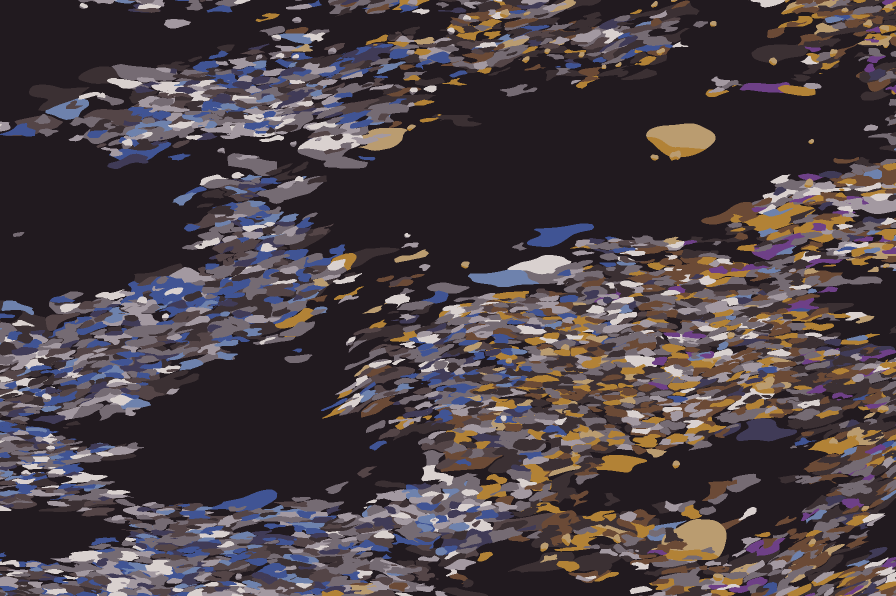
Reproduce this texture procedurally as a Shadertoy shader.

```glsl
const vec3 NIGHT  = vec3(0.13, 0.10, 0.12);
const vec3 SHADE  = vec3(0.23, 0.19, 0.20);
const vec3 PLUM   = vec3(0.33, 0.27, 0.28);
const vec3 RUST   = vec3(0.42, 0.29, 0.21);
const vec3 STONE  = vec3(0.46, 0.42, 0.45);
const vec3 ASH    = vec3(0.64, 0.60, 0.63);
const vec3 CHALK  = vec3(0.85, 0.82, 0.81);
const vec3 INDIGO = vec3(0.25, 0.23, 0.34);
const vec3 BLUE   = vec3(0.25, 0.33, 0.58);
const vec3 STEEL  = vec3(0.43, 0.51, 0.68);
const vec3 VIOLET = vec3(0.43, 0.25, 0.53);
const vec3 GOLD   = vec3(0.70, 0.51, 0.21);
const vec3 TAN    = vec3(0.73, 0.61, 0.44);

vec3 hash3(vec2 p) {
    vec3 q = fract(p.xyx * vec3(0.1031, 0.1030, 0.0973));
    q += dot(q, q.yxz + 33.33);
    return fract((q.xxy + q.yzz) * q.zyx);
}

float noise(vec2 p) {
    vec2 i = floor(p), f = fract(p);
    f = f * f * (3.0 - 2.0 * f);
    return mix(mix(hash3(i).x, hash3(i + vec2(1, 0)).x, f.x),
               mix(hash3(i + vec2(0, 1)).x, hash3(i + vec2(1, 1)).x, f.x), f.y);
}

float fbm(vec2 p) {
    float sum = 0.0, amp = 0.55;
    for (int i = 0; i < 3; i++) {
        sum += amp * noise(p);
        p = p * 2.1 + 17.3;
        amp *= 0.5;
    }
    return sum / 0.9625;
}

// Share of ground covered by grains: long, flat drifts
float density(vec2 p) {
    return smoothstep(0.34, 0.62, fbm(p * vec2(2.4, 8.0) + 5.0));
}

// Cool hues on the left, warm in the middle, mixed on the right
vec3 accentColour(float pick, float kind, float warm, float x) {
    float mixed = 0.45 * smoothstep(0.62, 0.85, x);
    if (pick < warm - mixed) return kind < 0.65 ? GOLD : (kind < 0.85 ? TAN : RUST);
    if (kind < mixed) return VIOLET;
    return kind < 0.55 ? BLUE : (kind < 0.8 ? INDIGO : STEEL);
}

vec3 grainColour(vec2 p, vec3 rnd, float lift) {
    float x = p.x / 1.5;
    float warm = smoothstep(0.35, 0.68, x + 0.5 * (noise(p * vec2(4, 9) + 40.0) - 0.5));
    if (rnd.x < 0.3) return accentColour(rnd.y, rnd.z, warm, x);
    float tone = rnd.y + lift + 0.06 - 0.14 * warm + 0.5 * (noise(p * vec2(5, 13)) - 0.5);
    if (tone < 0.25) return SHADE;
    if (tone < 0.48) return mix(PLUM, RUST, step(rnd.z, warm));
    if (tone < 0.78) return STONE;
    return rnd.z < 0.65 ? ASH : CHALK;
}

// Ragged flakes in a jittered grid; size is the cell extent
vec3 flakes(vec3 under, vec2 p, vec2 size, float seed, float lift) {
    vec2 q = p / size + seed;
    q += 0.8 * (vec2(noise(q * 1.6), noise(q * 1.6 + 31.7)) - 0.5);
    vec2 base = floor(q), nearest = base;
    float best = 9.0;
    for (int k = 0; k < 9; k++) {
        vec2 cell = base + vec2(k % 3 - 1, k / 3 - 1);
        float d = length(q - cell - 0.1 - 0.8 * hash3(cell).xy);
        if (d < best) { best = d; nearest = cell; }
    }
    vec3 rnd = hash3(nearest + 71.0);
    vec2 home = (nearest + 0.5 - seed) * size;
    float radius = mix(0.4, 0.85, rnd.x);
    if (best > radius || rnd.z > 0.85 * density(home)) return under;
    return grainColour(home, hash3(nearest + 153.0), lift);
}

// Sparse rounded stones with a lit upper face
vec3 pebbles(vec3 under, vec2 p, float pitch, float chance, float flatness, float seed) {
    vec2 q = p / pitch + seed;
    q += 0.12 * (vec2(noise(q * 5.0), noise(q * 5.0 + 9.0)) - 0.5);
    vec2 cell = floor(q);
    vec3 rnd = hash3(cell + 211.0);
    vec2 d = q - cell - mix(vec2(0.3), vec2(0.7), hash3(cell).xy);
    d.y = d.y * flatness + 0.3 * (rnd.y - 0.5) * d.x;
    if (rnd.x > chance || length(d) > mix(0.16, 0.27, rnd.y)) return under;
    float warm = smoothstep(0.4, 0.65, (cell.x - seed) * pitch / 1.5);
    vec3 lit = rnd.z < warm ? TAN : (rnd.z < 0.5 ? ASH : CHALK);
    return d.y + 0.3 * d.x > -0.08 ? lit : mix(STONE, GOLD, step(rnd.z, warm));
}

vec3 ground(vec2 p) {
    // Strata climb gently to the right and undulate
    vec2 s = p;
    s.y += -0.10 * p.x + 0.10 * noise(p * vec2(2.5, 3.0)) + 0.02 * noise(p * 11.0);
    vec3 col = NIGHT;
    col = flakes(col, s, vec2(0.075, 0.024), 13.0, -0.12);
    col = flakes(col, s, vec2(0.044, 0.014), 57.0, 0.0);
    col = pebbles(col, s, 0.21, 0.16, 1.7, 20.0);
    col = flakes(col, s, vec2(0.026, 0.0095), 91.0, 0.1);
    float speckle = 0.03 + 0.2 * smoothstep(0.55, 1.0, p.y) * density(s);
    return pebbles(col, s, 0.032, speckle, 1.2, 35.0);
}

void mainImage(out vec4 fragColor, in vec2 fragCoord) {
    // Four samples per pixel smooth the flake edges
    vec3 sum = vec3(0.0);
    for (int k = 0; k < 4; k++) {
        vec2 offset = (vec2(k % 2, k / 2) - 0.5) * 0.5;
        sum += ground((fragCoord + offset) / iResolution.y);
    }
    fragColor = vec4(sum / 4.0, 1.0);
}
```
